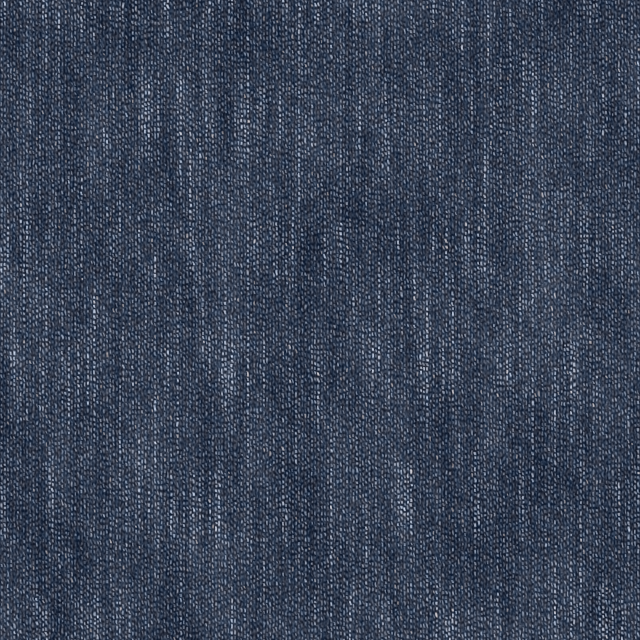
A Shadertoy shader for this texture:

```glsl
const vec2 THREADS = vec2(200.0, 115.0);
const vec3 INDIGO = vec3(0.0, 0.04, 0.113);
const vec3 BLUE_DYE = vec3(-0.035, 0.0, 0.03);
const vec3 TAN_FIBRE = vec3(0.04, 0.005, -0.03);

float hash(vec2 p) {
    vec3 q = fract(vec3(p.xyx) * 0.1031);
    q += dot(q, q.yzx + 33.33);
    return fract((q.x + q.y) * q.z);
}

vec2 gradientAt(vec2 cell) {
    float angle = 6.2832 * hash(cell);
    return vec2(cos(angle), sin(angle));
}

float gradientNoise(vec2 p) {
    vec2 i = floor(p);
    vec2 f = p - i;
    vec2 u = f * f * f * (f * (f * 6.0 - 15.0) + 10.0);
    vec2 e = vec2(0.0, 1.0);
    float a = dot(gradientAt(i), f);
    float b = dot(gradientAt(i + e.yx), f - e.yx);
    float c = dot(gradientAt(i + e.xy), f - e.xy);
    float d = dot(gradientAt(i + e.yy), f - e.yy);
    return mix(mix(a, b, u.x), mix(c, d, u.x), u.y);
}

// Soft-edged band around zero
float band(float d, float halfWidth, float softness) {
    return 1.0 - smoothstep(halfWidth - softness, halfWidth + softness, abs(d));
}

// Faded patches, vertical streaks and faint slanted creases
float wear(vec2 uv) {
    float clouds = gradientNoise(uv * vec2(8.0, 4.0) + 3.7);
    float streaks = gradientNoise(uv * vec2(50.0, 4.0) + 19.3);
    vec2 slanted = vec2(uv.x + uv.y, uv.y - uv.x);
    float creases = gradientNoise(slanted * vec2(22.0, 7.0) + 41.6);
    return 0.05 * clouds + 0.05 * streaks + 0.03 * creases;
}

// Stitch brightness in x, its random value in y
vec2 twill(vec2 uv, float pixel) {
    float fray = 0.35 * gradientNoise(uv * vec2(90.0, 130.0) + 27.1);
    float x = uv.x * THREADS.x + fray;
    float column = floor(x);

    // Each thread steps one third of a stitch above its neighbour
    float slip = 0.3 * hash(vec2(column, 7.0));
    slip += 0.8 * gradientNoise(vec2(column * 0.73, uv.y * 42.0));
    float y = uv.y * THREADS.y - column / 3.0 + slip;
    float row = floor(y);
    float random = hash(vec2(column, row + 300.0));
    float shape = hash(vec2(row + 90.0, column));

    // Slubs are pale lengths of a single thread
    float slub = smoothstep(0.05, 0.45, gradientNoise(vec2(column * 0.73, uv.y * 5.0) + 8.4));
    vec2 local = vec2(fract(x), fract(y)) - 0.5;
    vec2 soft = max(vec2(0.2, 0.18), 0.5 * pixel * THREADS);
    float lean = 0.25 * local.y + 0.16 * (shape - 0.5);
    float across = band(local.x + lean, 0.26 + 0.06 * slub, soft.x);
    float along = band(local.y, 0.22 + 0.16 * shape, soft.y);
    float strength = 0.09 + 0.27 * random + 0.2 * slub;
    return vec2(across * along * strength, random);
}

void mainImage(out vec4 fragColor, in vec2 fragCoord) {
    vec2 uv = fragCoord / iResolution.y;
    float pixel = 1.0 / iResolution.y;

    // Woven tone with wear and fine fibre grain
    vec2 stitch = twill(uv, pixel);
    float faded = wear(uv);
    float grain = gradientNoise(uv * vec2(290.0, 190.0) + 5.2);
    float tone = 0.143 + stitch.x * (1.0 + 2.0 * faded) + faded + 0.17 * grain;

    // Indigo dye with rare tan fibres
    float dye = gradientNoise(uv * vec2(130.0, 60.0) + 71.8);
    float tanFleck = smoothstep(0.98, 0.99, stitch.y) * smoothstep(0.05, 0.25, stitch.x);
    vec3 color = vec3(max(tone, 0.06)) + INDIGO + BLUE_DYE * dye;
    color += TAN_FIBRE * tanFleck;
    fragColor = vec4(clamp(color, 0.0, 1.0), 1.0);
}
```
